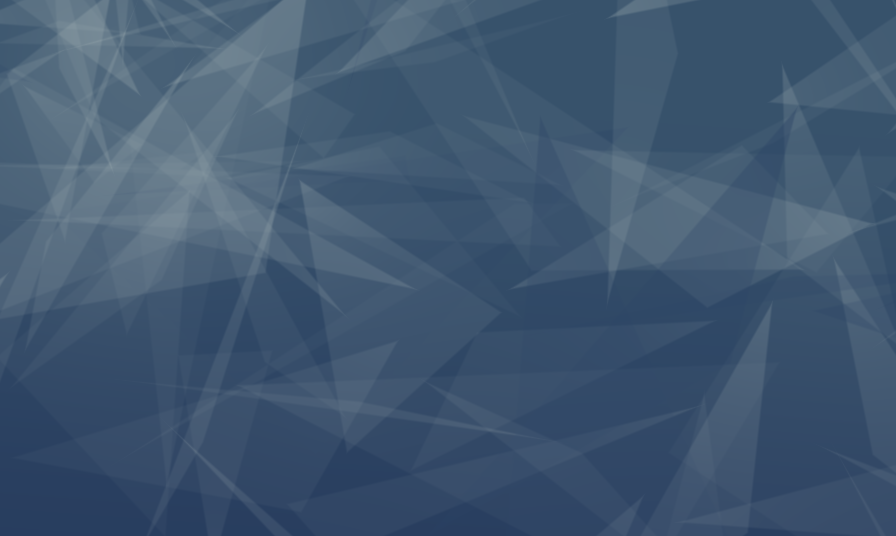
This background is drawn by a Shadertoy shader. Its source:

```glsl
// Overlapping glassy shards on a slate-blue gradient. Each shard is a triangle
// fanned out from a hashed apex, brightest at that apex and fading outward;
// a part of them gathers around a soft glow in the upper left corner.
#define SHARDS 92
#define CLUSTER_SHARE 0.28
#define DARK_SHARE 0.15
#define APEX_ALPHA 0.135
#define FAR_ALPHA 0.050
#define EDGE 0.0028
#define GLOW_CENTER vec2(0.27, 0.88)
#define DEEP_BLUE vec3(0.155, 0.238, 0.370)
#define SLATE vec3(0.215, 0.320, 0.420)
#define PALE vec3(0.79, 0.83, 0.81)
#define SHADOW vec3(0.170, 0.265, 0.400)

vec4 hash4(float n) {
    return fract(sin(n * vec4(12.989, 78.233, 39.346, 27.168) + 1.7) * 43758.5);
}

vec2 polar(float angle, float radius) {
    return radius * vec2(cos(angle), sin(angle));
}

// Signed distance to the line a-b, positive on its left side
float leftOf(vec2 p, vec2 a, vec2 b) {
    vec2 e = b - a, q = p - a;
    return (e.x * q.y - e.y * q.x) / length(e);
}

// Smooth coverage of a counter-clockwise triangle
float triangle(vec2 p, vec2 a, vec2 b, vec2 c) {
    float inside = min(leftOf(p, a, b), min(leftOf(p, b, c), leftOf(p, c, a)));
    return smoothstep(-EDGE, EDGE, inside);
}

// Vertical gradient, slightly lighter to the right, with the corner glow
vec3 backdrop(vec2 p, float aspect) {
    float rise = smoothstep(-0.1, 0.9, p.y + 0.12 * p.x / aspect);
    vec2 q = p - GLOW_CENTER;
    float glow = exp(-dot(q, q) * 9.0);
    return mix(mix(DEEP_BLUE, SLATE, rise), PALE, 0.11 * glow);
}

void mainImage(out vec4 fragColor, in vec2 fragCoord) {
    vec2 p = fragCoord / iResolution.y;
    float aspect = iResolution.x / iResolution.y;
    vec3 color = backdrop(p, aspect);

    for (int i = 0; i < SHARDS; i++) {
        float id = float(i) + 1.0;
        vec4 place = hash4(id);
        vec4 shape = hash4(id + 137.0);
        vec4 kind = hash4(id + 291.0);

        // Apex: spread over the canvas, denser upward, or near the glow
        bool clustered = kind.x < CLUSTER_SHARE;
        vec2 apex = vec2(mix(-0.1, 1.1, place.x) * aspect,
                         mix(-0.1, 1.1, pow(place.y, 0.8)));
        if (clustered) apex = GLOW_CENTER + (place.xy - 0.5) * vec2(0.65, 0.55);

        // Two arms of unequal length, from slivers to broad panes
        float angle = 6.2832 * place.z;
        float spread = mix(0.06, 0.85, shape.x * shape.x);
        vec2 arms = mix(vec2(0.3), vec2(1.1), shape.yz);
        if (clustered) arms *= 0.6;
        vec2 b = apex + polar(angle, arms.x);
        vec2 c = apex + polar(angle + spread, arms.y);

        // Fade away from the apex; higher shards are stronger
        float reach = length(p - apex) / max(arms.x, arms.y);
        float alpha = mix(FAR_ALPHA, APEX_ALPHA, exp(-3.5 * reach));
        alpha *= mix(0.55, 1.45, kind.z) * mix(0.75, 1.2, clamp(apex.y, 0.0, 1.0));

        bool dark = kind.y < DARK_SHARE;
        float cover = triangle(p, apex, b, c) * alpha * (dark ? 2.8 : 1.0);
        color = mix(color, dark ? SHADOW : PALE, cover);
    }
    fragColor = vec4(color, 1.0);
}
```
